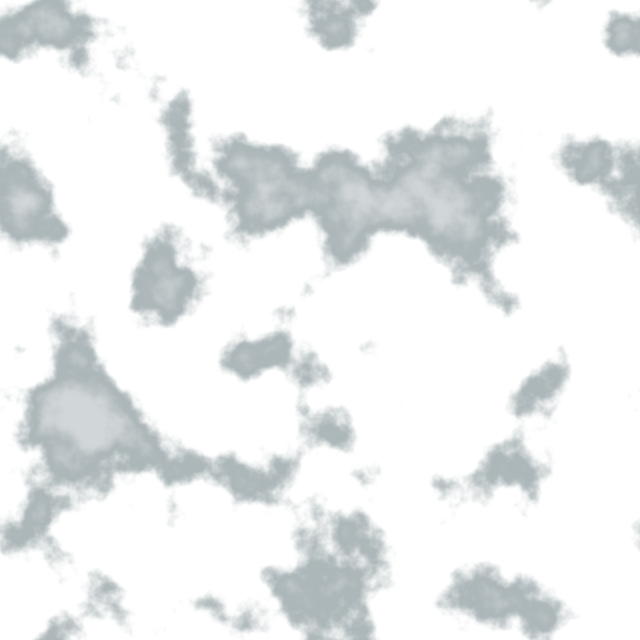
A three.js fragment shader for this texture:

```glsl
varying vec2 vUv;

const vec3 SKY_WHITE = vec3(1.0);
const vec3 CLOUD_GREY = vec3(0.675, 0.716, 0.725);
const vec3 CORE_GREY = vec3(0.82, 0.84, 0.85);

const float BASE_CELLS = 5.0;      // noise cells across the canvas
const int OCTAVES = 6;
const float GAIN = 0.5;            // amplitude ratio between octaves
const float CLOUD_START = 0.065;   // density where the haze begins
const float CLOUD_FULL = 0.31;     // density where the grey is solid
const float CORE_START = 0.31;     // density where the core brightens
const float CORE_FULL = 0.66;
const float SEED = 17.0;

// Unit gradient with a random direction for each cell corner
vec2 cornerGradient(vec2 cell, float seed) {
  vec3 p = fract(vec3(cell.xyx + seed) * vec3(0.1031, 0.1030, 0.0973));
  p += dot(p, p.yzx + 33.33);
  float angle = 6.2831853 * fract((p.x + p.y) * p.z);
  return vec2(cos(angle), sin(angle));
}

// Gradient noise that repeats after the given number of cells
float tiledNoise(vec2 p, float period, float seed) {
  vec2 cell = floor(p);
  vec2 f = p - cell;
  vec2 blend = f * f * f * (f * (f * 6.0 - 15.0) + 10.0);
  vec2 low = mod(cell, period);
  vec2 high = mod(cell + 1.0, period);
  float a = dot(cornerGradient(low, seed), f);
  float b = dot(cornerGradient(vec2(high.x, low.y), seed), f - vec2(1.0, 0.0));
  float c = dot(cornerGradient(vec2(low.x, high.y), seed), f - vec2(0.0, 1.0));
  float d = dot(cornerGradient(high, seed), f - 1.0);
  return mix(mix(a, b, blend.x), mix(c, d, blend.x), blend.y);
}

// Layered noise: broad puffs with ever finer fringes
float cloudDensity(vec2 uv) {
  float density = 0.0;
  float amplitude = 1.0;
  float cells = BASE_CELLS;
  for (int i = 0; i < OCTAVES; i++) {
    float seed = SEED + 31.0 * float(i);
    density += amplitude * tiledNoise(uv * cells, cells, seed);
    amplitude *= GAIN;
    cells *= 2.0;
  }
  return density;
}

void main() {
  float density = cloudDensity(vUv);

  // Soft grey body over white, with a paler centre where it is thickest
  float cover = smoothstep(CLOUD_START, CLOUD_FULL, density);
  float core = smoothstep(CORE_START, CORE_FULL, density);
  vec3 cloud = mix(CLOUD_GREY, CORE_GREY, core);

  gl_FragColor = vec4(mix(SKY_WHITE, cloud, cover), 1.0);
}
```
